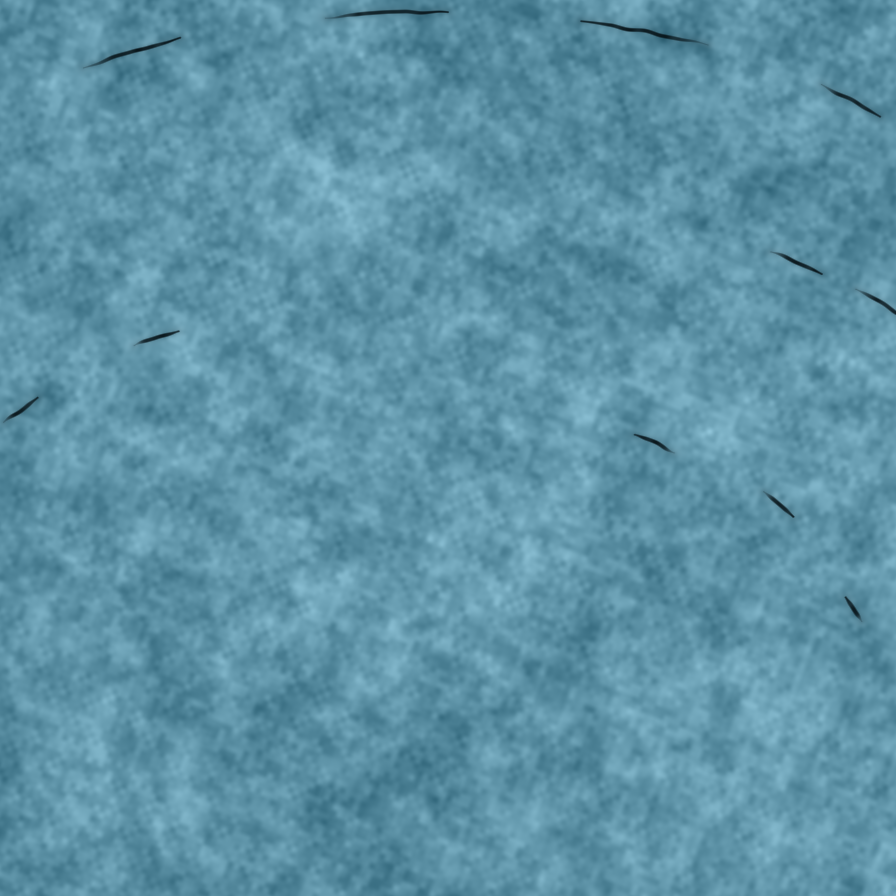
This texture is drawn by a WebGL 2 fragment shader. Its source:

```glsl
#version 300 es
precision highp float;

uniform vec2 u_resolution;
out vec4 fragColor;

// Felt
const vec3 FELT_COLOR = vec3(0.365, 0.573, 0.652);
const int GRAIN_OCTAVES = 4;
const float GRAIN_FREQUENCY = 20.0;
const float GRAIN_GAIN = 1.95;
const float GRAIN_CONTRAST = 0.104;
const float CLOUD_FREQUENCY = 5.0;
const float CLOUD_CONTRAST = 0.055;

// Dashes, laid on flattened arcs around a common centre; one entry per arc
const vec3 DASH_COLOR = vec3(0.03, 0.08, 0.10);
const vec2 ARC_CENTER = vec2(0.47, 0.09);
const vec2 ARC_SCALE = vec2(0.837, 1.0);
const float ARC_RADIUS[4] = float[4](0.89, 0.70, 0.48, 0.575);
const float ARC_START[4] = float[4](-0.33, 0.51, 0.46, -0.67);
const float ARC_STEP[4] = float[4](0.27, 0.13, 0.29, 0.23);
const float DASH_HALF_LENGTH[4] = float[4](0.058, 0.038, 0.026, 0.026);
const int DASH_COUNT[4] = int[4](4, 2, 3, 2);
const float DASH_HALF_WIDTH = 0.0021;
const float DASH_SOFTNESS = 0.0013;
const float HALO_WIDTH = 0.004;
const float HALO_STRENGTH = 0.22;

float hash(vec2 p) {
    return fract(sin(dot(p, vec2(127.1, 311.7))) * 43758.5453);
}

float valueNoise(vec2 p) {
    vec2 cell = floor(p);
    vec2 f = fract(p);
    f = f * f * (3.0 - 2.0 * f);
    float low = mix(hash(cell), hash(cell + vec2(1.0, 0.0)), f.x);
    float high = mix(hash(cell + vec2(0.0, 1.0)), hash(cell + vec2(1.0)), f.x);
    return mix(low, high, f.y);
}

// Equal-weight octaves, each turned to hide the lattice
float feltGrain(vec2 p) {
    const mat2 turn = mat2(0.8, 0.6, -0.6, 0.8);
    float sum = 0.0;
    p *= GRAIN_FREQUENCY;
    for (int i = 0; i < GRAIN_OCTAVES; i++) {
        sum += valueNoise(p) - 0.5;
        p = turn * p * GRAIN_GAIN + 17.3;
    }
    return sum;
}

// Coverage of one dash in arc coordinates: x along the arc, y across it
float dashCoverage(vec2 p, float halfLength, float seed, float pixel) {
    p.y += p.x * (hash(vec2(seed, 3.7)) - 0.5) * 0.2;
    p.y += (valueNoise(vec2(p.x * 60.0, seed)) - 0.5) * 0.003;

    float position = p.x / halfLength;
    float taper = mix(1.0, 0.5, smoothstep(0.4, 1.0, abs(position)));
    float dist = length(vec2(max(abs(p.x) - halfLength, 0.0), p.y));
    float soft = max(DASH_SOFTNESS, pixel);
    float width = DASH_HALF_WIDTH * taper;
    float core = 1.0 - smoothstep(width - soft, width + soft, dist);

    // Ink thins out towards one end
    float side = hash(vec2(seed, 8.1)) < 0.5 ? -1.0 : 1.0;
    float ink = 1.0 - 0.6 * smoothstep(0.3, 1.0, position * side);
    ink *= 0.8 + 0.2 * valueNoise(vec2(p.x * 150.0, seed + 5.0));
    float halo = HALO_STRENGTH * exp(-dist / HALO_WIDTH);
    return max(core * ink, halo);
}

float dashes(vec2 uv, float pixel) {
    vec2 q = (uv - ARC_CENTER) * ARC_SCALE;
    float angle = atan(q.x, q.y);
    float distanceToCenter = length(q);
    float coverage = 0.0;
    for (int arc = 0; arc < 4; arc++) {
        for (int slot = 0; slot < DASH_COUNT[arc]; slot++) {
            float seed = float(arc) * 7.0 + float(slot) + 1.0;
            float jitter = (hash(vec2(seed, 1.3)) - 0.5) * 0.2;
            float center = ARC_START[arc] + ARC_STEP[arc] * (float(slot) + jitter);
            float radius = ARC_RADIUS[arc] + (hash(vec2(seed, 5.9)) - 0.5) * 0.03;
            float halfLength = DASH_HALF_LENGTH[arc] * mix(0.45, 1.15, hash(vec2(seed, 2.4)));
            vec2 local = vec2((angle - center) * radius, distanceToCenter - radius);
            coverage = max(coverage, dashCoverage(local, halfLength, seed, pixel));
        }
    }
    return coverage;
}

void main() {
    vec2 uv = gl_FragCoord.xy / u_resolution.y;
    float pixel = 1.0 / u_resolution.y;

    // Mottled felt
    float shade = GRAIN_CONTRAST * feltGrain(uv);
    shade += CLOUD_CONTRAST * (valueNoise(uv * CLOUD_FREQUENCY + 4.2) - 0.5);
    vec3 color = FELT_COLOR + shade;

    // Dark dashes on top
    color = mix(color, DASH_COLOR, dashes(uv, pixel));
    fragColor = vec4(clamp(color, 0.0, 1.0), 1.0);
}
```
